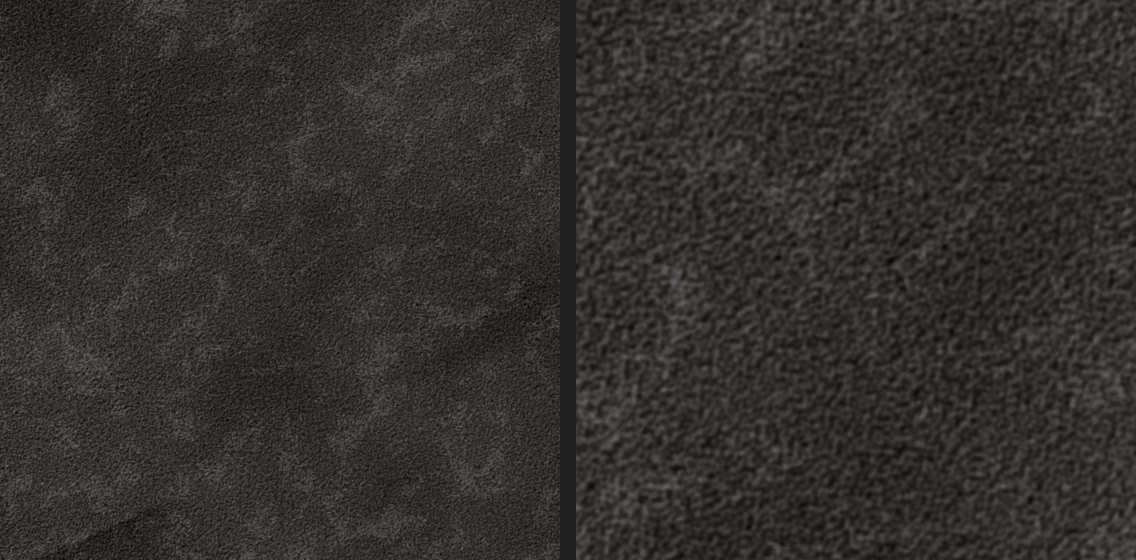
Left: the whole. Right: its middle third, enlarged.
This texture is drawn by a WebGL 1 fragment shader. Its source:

```glsl
precision highp float;
// Dark weathered slate: gritty grain, pale mineral crust, and worn diagonal ledges.
uniform vec2 u_resolution;

const vec3 PIT_COLOR = vec3(0.085, 0.076, 0.056);
const vec3 STONE_COLOR = vec3(0.192, 0.182, 0.170);
const vec3 CRUST_COLOR = vec3(0.325, 0.307, 0.308);

float hash(vec2 cell) {
  vec3 q = fract(cell.xyx * vec3(0.1031, 0.1030, 0.0973));
  q += dot(q, q.yzx + 33.33);
  return fract((q.x + q.y) * q.z);
}

vec2 gradient(vec2 cell) {
  float angle = 6.2832 * hash(cell);
  return vec2(cos(angle), sin(angle));
}

float gradientNoise(vec2 p) {
  vec2 i = floor(p);
  vec2 f = p - i;
  vec2 u = f * f * f * (f * (f * 6.0 - 15.0) + 10.0);
  vec2 e = vec2(1.0, 0.0);
  float low = mix(dot(gradient(i), f), dot(gradient(i + e), f - e), u.x);
  float high = mix(dot(gradient(i + e.yx), f - e.yx),
                   dot(gradient(i + e.xx), f - e.xx), u.x);
  return mix(low, high, u.y);
}

vec2 rotate(vec2 p, float angle) {
  float c = cos(angle);
  float s = sin(angle);
  return vec2(c * p.x + s * p.y, c * p.y - s * p.x);
}

float fbm(vec2 p, float gain) {
  float sum = 0.0;
  float amplitude = 1.0;
  for (int octave = 0; octave < 5; octave++) {
    sum += amplitude * gradientNoise(p);
    p = rotate(p, 0.6) * 2.03 + 17.3;
    amplitude *= gain;
  }
  return sum;
}

float segmentDistance(vec2 p, vec2 a, vec2 b) {
  vec2 ab = b - a;
  return length(p - a - ab * clamp(dot(p - a, ab) / dot(ab, ab), 0.0, 1.0));
}

// Soft band of the given width around a segment
float band(vec2 p, vec2 a, vec2 b, float width) {
  float d = segmentDistance(p, a, b) / width;
  return exp(-d * d);
}

float gritHeight(vec2 p) {
  return 0.9 * gradientNoise(rotate(p, 0.2) * 150.0 + 5.7)
       + 1.1 * gradientNoise(rotate(p, 0.7) * 245.0);
}

// Pale crust, slightly stretched along the rising diagonal and crumbled by grit
float crustAmount(vec2 p, float bias) {
  vec2 q = rotate(p, 0.75) * vec2(13.0, 18.0) + 3.1;
  q += 0.5 * vec2(gradientNoise(p * 24.0), gradientNoise(p * 24.0 + 40.0));
  float crumbs = 0.9 * gradientNoise(rotate(p, 1.1) * 170.0 + 71.0);
  return smoothstep(0.0, 0.75, fbm(q, 0.75) + crumbs + bias);
}

// Shadow under the curved ledge at the lower left
float ledgeShadow(vec2 p, float wobble) {
  float d = p.y - 0.112 * smoothstep(0.0, 0.36, p.x) + 0.012 * wobble + 0.005;
  float span = smoothstep(0.04, 0.10, p.x) * (1.0 - smoothstep(0.22, 0.38, p.x));
  return span * smoothstep(0.004, -0.004, d) * exp(min(d, 0.0) * 24.0);
}

vec3 stoneColor(float tone) {
  vec3 color = mix(PIT_COLOR, STONE_COLOR, clamp(tone, -0.4, 1.0));
  return mix(color, CRUST_COLOR, clamp(tone - 1.0, 0.0, 1.6));
}

void main() {
  float side = min(u_resolution.x, u_resolution.y);
  vec2 p = gl_FragCoord.xy / side;
  float pixel = 1.0 / side;
  float wobble = fbm(p * 14.0 + 9.0, 0.6);
  vec2 bent = p + 0.018 * vec2(wobble, -wobble);

  // Broad light: pale lower left, dark upper left
  float broad = 0.34 * fbm(p * 3.2 + 21.0, 0.6);
  broad += 0.28 * exp(-5.0 * length(p - vec2(0.08, 0.20)));
  broad -= 0.32 * exp(-5.0 * length(p - vec2(0.0, 0.95)));

  // Ridges that gather crust and cast shade on their lower right
  float ridge = band(bent, vec2(0.77, 0.37), vec2(0.93, 0.50), 0.018);
  ridge += 0.7 * band(bent, vec2(0.60, 0.21), vec2(0.69, 0.26), 0.016);
  ridge += 0.9 * band(bent, vec2(0.62, 0.07), vec2(0.71, 0.035), 0.025);
  ridge += 0.6 * band(bent, vec2(0.68, 0.88), vec2(0.77, 0.92), 0.035);
  float shade = 0.28 * band(bent, vec2(0.80, 0.35), vec2(0.96, 0.47), 0.035);
  shade += 0.75 * ledgeShadow(p, wobble);

  // Grit lit from the upper left, with small dark pits
  float grit = gritHeight(p);
  float relief = grit - gritHeight(p + vec2(-0.0014, 0.0018));
  float roughness = mix(1.08, 0.92, smoothstep(0.1, 0.7, p.x));
  float pits = smoothstep(0.22, 0.50, gradientNoise(rotate(p, 0.4) * 120.0 + 33.0));
  float crust = crustAmount(p, 0.5 * ridge + 0.5 * broad - 0.05);

  float tone = 0.97 + broad - shade + 0.62 * crust;
  tone += roughness * (0.66 * grit + 0.46 * relief) - 0.42 * pits;

  // Fine scratches
  float scratch = segmentDistance(p, vec2(0.172, 0.746), vec2(0.202, 0.752));
  scratch = min(scratch, segmentDistance(p, vec2(0.806, 0.677), vec2(0.820, 0.662)));
  tone += 0.5 * (1.0 - smoothstep(0.0003, 0.0006 + pixel, scratch));

  gl_FragColor = vec4(stoneColor(tone), 1.0);
}
```
